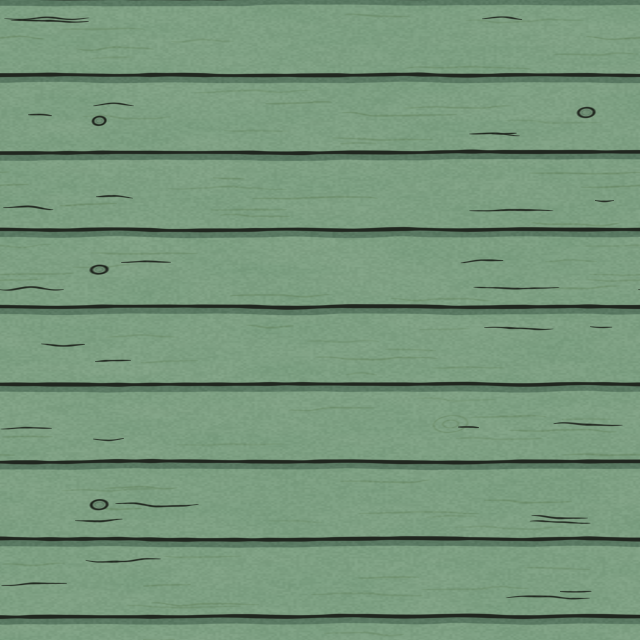
Write a WebGL 2 fragment shader that draws this texture.

```glsl
#version 300 es
precision highp float;
// Green painted wooden siding: horizontal boards with inked seams, cracks, knots and faint grain.

#define PITCH 0.1208        // height of one board
#define TOP_OFFSET 0.0035   // part of the first board above the top edge
#define SEAM_HALF 0.0027    // half width of the dark seam
#define SHADOW_DEPTH 0.0118 // shadow reach below the seam centre
#define WOBBLE 0.0028       // hand-drawn waviness
#define GRAIN_COUNT 9
#define CRACK_COUNT 4
#define CRACK_CHANCE 0.82
#define SPECKLE 0.045

uniform vec2 u_resolution;
out vec4 fragColor;

const vec3 PAINT = vec3(0.492, 0.627, 0.512);
const vec3 SHADE = vec3(0.350, 0.475, 0.385);
const vec3 GRAIN = vec3(0.395, 0.520, 0.370);
const vec3 INK = vec3(0.125, 0.150, 0.120);

vec3 hash3(vec2 p) {
    vec3 q = fract(p.xyx * vec3(0.1031, 0.1030, 0.0973));
    q += dot(q, q.yxz + 33.33);
    return fract((q.xxy + q.yzz) * q.zyx);
}

float noise(vec2 p) {
    vec2 i = floor(p), f = fract(p);
    f = f * f * (3.0 - 2.0 * f);
    vec2 e = vec2(0.0, 1.0);
    return mix(mix(hash3(i).x, hash3(i + e.yx).x, f.x),
               mix(hash3(i + e).x, hash3(i + e.yy).x, f.x), f.y);
}

// Signed wavy offset along x, different for each seed
float wave(float x, float seed) {
    return noise(vec2(x, seed * 7.0)) - 0.5;
}

float cover(float dist, float soft) {
    return smoothstep(soft, -soft, dist);
}

// Wavy stroke with pointed ends, wrapped sideways
float stroke(vec2 p, vec2 centre, float halfLen, float halfWidth, float seed, float soft) {
    float dx = fract(p.x - centre.x + 0.5) - 0.5;
    float u = dx / halfLen;
    float taper = sqrt(max(1.0 - u * u, 0.0));
    float dy = p.y - centre.y - WOBBLE * 2.0 * wave(dx * 26.0 + 40.0, seed);
    float thickness = halfWidth * taper * (0.85 + 0.5 * wave(dx * 70.0 + 90.0, seed + 3.0));
    return cover(abs(dy) - thickness, soft) * smoothstep(0.0, 0.35, taper);
}

// Signed distance to a slightly irregular ellipse
float knotDistance(vec2 p, vec2 radii) {
    vec2 v = p / radii;
    return (length(v) - 1.0 + 0.07 * v.x * v.y) * radii.y;
}

void main() {
    vec2 uv = gl_FragCoord.xy / u_resolution;
    float soft = 0.8 / u_resolution.y;
    float level = (1.0 - uv.y + TOP_OFFSET) / PITCH;
    float row = floor(level);
    vec2 p = vec2(uv.x, (level - row) * PITCH); // y runs down from the seam

    // Paint with broad streaks and fine speckle
    float streak = noise(uv * vec2(9.0, 45.0)) + 0.6 * noise(uv * vec2(35.0, 120.0)) - 0.8;
    float fine = noise(uv * vec2(230.0, 380.0)) - 0.5;
    vec3 color = PAINT;
    color += vec3(1.0, 0.65, 0.8) * 0.022 * streak;

    // Faint olive grain, spread over the height of each board
    for (int k = 0; k < GRAIN_COUNT; k++) {
        vec3 h = hash3(vec2(row * 13.0 + 5.0, float(k) * 3.0 + 17.0));
        float y = PITCH * mix(0.19, 0.93, (float(k) + h.y) / float(GRAIN_COUNT));
        float line = stroke(p, vec2(h.x, y), mix(0.025, 0.105, h.z), 0.0014,
                            row * 11.0 + float(k), soft * 1.5);
        color = mix(color, GRAIN, line * mix(0.35, 0.65, h.y));
    }

    // One pale knot drawn in grain colour
    float pale = knotDistance(p - vec2(0.704, 0.062), vec2(0.012, 0.006));
    float rings = min(abs(pale), abs(pale - 0.007)) - 0.0008;
    color = mix(color, GRAIN, 0.5 * cover(rings, soft) * step(abs(row - 5.0), 0.5));

    // Inked cracks, gathered toward the left and right ends
    for (int k = 0; k < CRACK_COUNT; k++) {
        float side = mod(float(k), 2.0);
        vec3 h = hash3(vec2(row * 17.0 + 61.0, float(k) * 5.0 + 29.0));
        vec3 g = hash3(h.xy * 91.0 + 7.0);
        vec2 centre = vec2(mix(0.04, 0.26, h.x) + side * 0.69, PITCH * mix(0.24, 0.8, h.y));
        float line = stroke(p, centre, mix(0.015, 0.07, h.z), 0.0015, row * 5.0 + float(k) + 90.0, soft);
        color = mix(color, INK, line * step(g.x, CRACK_CHANCE) * 0.95);
    }

    // Inked knots: three at the left end, the last one at the right
    for (int k = 0; k < 4; k++) {
        float knotRow = mod(floor(1.0 + 2.5 * float(k)), 7.0);
        vec3 h = hash3(vec2(float(k) + 3.0, 41.0));
        vec2 centre = vec2(k == 3 ? 0.916 : 0.155, PITCH * mix(0.44, 0.6, h.x));
        vec2 radii = vec2(mix(0.0095, 0.0135, h.y), mix(0.006, 0.0075, h.z));
        float d = knotDistance(p - centre, radii);
        float here = step(abs(row - knotRow), 0.5);
        color = mix(color, PAINT * 0.89, here * cover(d, soft));
        color = mix(color, SHADE, here * cover(abs(d + 0.0035) - 0.0005, soft) * 0.7);
        color = mix(color, INK, here * cover(abs(d) - 0.0013, soft));
    }

    // Seam line with the shadow it casts on the board below
    float seam = floor(level + 0.5);
    float drop = (level - seam) * PITCH - WOBBLE * wave(uv.x * 11.0, seam + 50.0);
    float shadowEdge = SHADOW_DEPTH + 0.0012 * wave(uv.x * 24.0, seam + 80.0);
    color = mix(color, SHADE, cover(drop - shadowEdge, soft) * step(0.0, drop));
    float seamHalf = SEAM_HALF + 0.0011 * wave(uv.x * 38.0, seam + 20.0);
    float ink = cover(abs(drop) - seamHalf, soft);
    color = mix(color + SPECKLE * fine, INK, ink);

    fragColor = vec4(color, 1.0);
}
```
